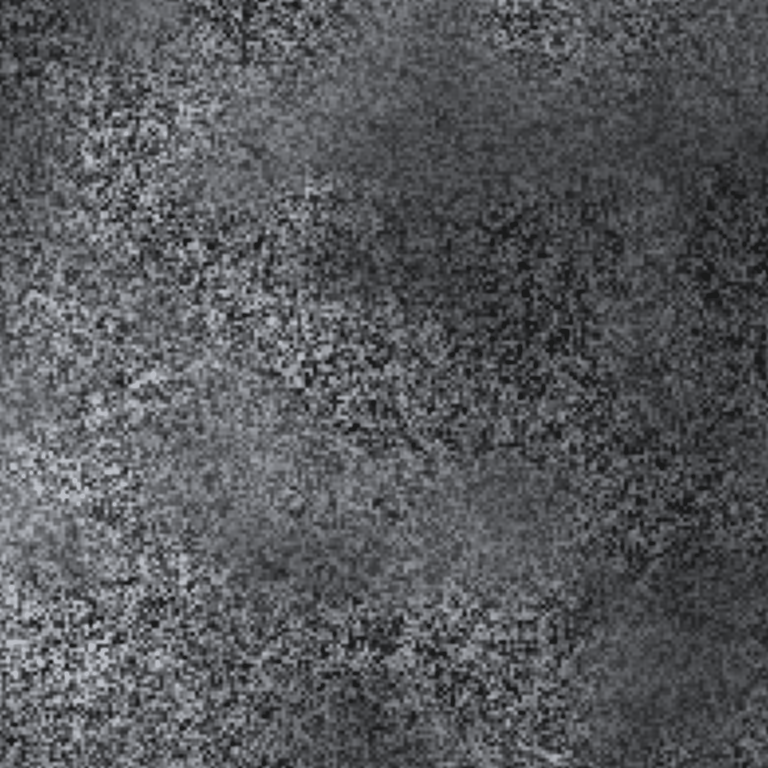
Write a WebGL 2 fragment shader that draws this texture.

```glsl
#version 300 es
precision highp float;

#define BASE_TONE 0.282
#define GLOW_TONE 0.20
#define GLOW_CENTER vec2(0.10, 0.36)
#define GLOW_RADIUS 0.50
#define CLOUD_SCALE 3.2
#define CLOUD_DEPTH 0.30
#define STAIN_SCALE 8.0
#define STAIN_DEPTH 0.16
#define GRAIN_SCALE 195.0
#define GRAIN_DEPTH 1.55
#define TINT vec3(0.982, 1.0, 1.036)

uniform vec2 u_resolution;
out vec4 fragColor;

// Integer hash of a lattice cell, 0 to 1
float hash(vec2 cell) {
    uvec2 q = uvec2(ivec2(cell)) * uvec2(1597u, 3812u + 1u);
    uint n = (q.x ^ (q.y << 7)) * 277803u + q.y;
    n = (n ^ (n >> 15)) * 73939u;
    n = (n ^ (n >> 13)) * 19349u;
    n ^= n >> 16;
    return float(n & 65535u) / 65535.0;
}

float valueNoise(vec2 p) {
    vec2 cell = floor(p);
    vec2 f = fract(p);
    f = f * f * (3.0 - 2.0 * f);
    float low = mix(hash(cell), hash(cell + vec2(1, 0)), f.x);
    float high = mix(hash(cell + vec2(0, 1)), hash(cell + vec2(1, 1)), f.x);
    return mix(low, high, f.y);
}

// Each octave is turned so that the lattice does not show
float fbm(vec2 p) {
    const mat2 turn = mat2(0.8, 0.6, -0.6, 0.8);
    float sum = 0.0;
    float weight = 0.5;
    for (int i = 0; i < 5; i++) {
        sum += weight * valueNoise(p);
        p = turn * p * 2.03 + 17.3;
        weight *= 0.52;
    }
    return sum;
}

// Fine speckle with a coarser clumping layer, centred on zero
float speckle(vec2 p) {
    const mat2 turn = mat2(0.8, 0.6, -0.6, 0.8);
    float fine = valueNoise(p * GRAIN_SCALE + 31.0) - 0.5;
    float clump = valueNoise(turn * p * GRAIN_SCALE * 0.55 + 211.0) - 0.5;
    return 0.64 * fine + 0.36 * clump;
}

void main() {
    vec2 p = gl_FragCoord.xy / u_resolution;

    // Broad light falling off from the lower left
    vec2 warp = vec2(fbm(p * 4.0 + 5.0), fbm(p * 4.0 + 47.0)) - 0.5;
    vec2 fromGlow = (p + 0.25 * warp - GLOW_CENTER) / GLOW_RADIUS;
    float tone = BASE_TONE + GLOW_TONE * exp(-dot(fromGlow, fromGlow));

    // Worn clouds and darker stains
    tone += CLOUD_DEPTH * (fbm(p * CLOUD_SCALE + warp + 83.0) - 0.5);
    float stain = smoothstep(0.54, 0.78, fbm(p * STAIN_SCALE + 2.0 * warp + 129.0));
    tone *= 1.0 - STAIN_DEPTH * stain;

    // Grain, stronger in some patches than in others
    float roughness = mix(0.6, 1.4, smoothstep(0.3, 0.7, fbm(p * 6.0 + 301.0)));
    tone *= 1.0 + GRAIN_DEPTH * roughness * speckle(p);

    fragColor = vec4(clamp(tone, 0.1, 0.75) * TINT, 1.0);
}
```
